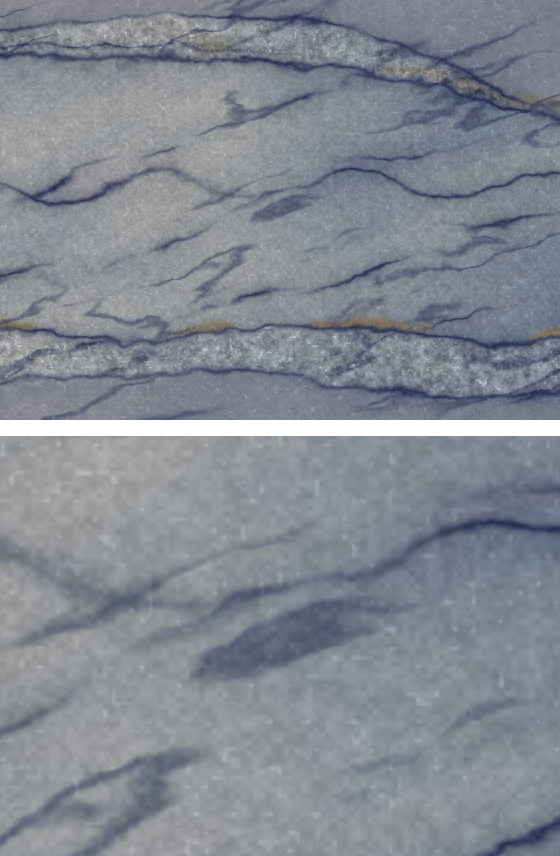
Top, the full canvas; bottom, a detail of the centre.
Give the GLSL for this texture, as a WebGL 1 fragment shader.

```glsl
precision highp float;
// Polished blue quartzite slab: grainy grey ground crossed by crinkled indigo veins.
uniform vec2 u_resolution;

#define PALE vec3(0.625, 0.63, 0.625)
#define BLUE_GREY vec3(0.425, 0.475, 0.55)
#define INDIGO vec3(0.17, 0.20, 0.33)
#define MAUVE vec3(0.50, 0.50, 0.55)
#define OCHRE vec3(0.55, 0.49, 0.37)
#define GRAIN_SCALE 210.0
#define GRAIN_DEPTH 0.15
#define CRINKLE 0.036
#define DIAGONALS 20
#define WISP_STRENGTH 0.5

float hash(vec2 p) {
  return fract(sin(dot(p, vec2(127.1, 311.7))) * 43758.5453);
}

float noise(vec2 p) {
  vec2 i = floor(p), f = fract(p);
  f = f * f * (3.0 - 2.0 * f);
  return mix(mix(hash(i), hash(i + vec2(1, 0)), f.x),
             mix(hash(i + vec2(0, 1)), hash(i + vec2(1, 1)), f.x), f.y);
}

float fbm(vec2 p) {
  float sum = 0.0, amp = 0.533;
  for (int i = 0; i < 4; i++) {
    sum += amp * noise(p);
    p = mat2(1.6, 1.2, -1.2, 1.6) * p + 7.3;
    amp *= 0.5;
  }
  return sum;
}

float bell(float d, float width) {
  return exp(-d * d / (width * width));
}

// Dark core with a wider soft stain, from the distance to the centre line
float vein(float d, float width) {
  return 0.62 * bell(d, width) + 0.34 * exp(-abs(d) / (width * 3.5));
}

// Lays one vein over those already drawn
float layer(float ink, float added) {
  return 1.0 - (1.0 - ink) * (1.0 - clamp(added, 0.0, 1.0));
}

// Short tapered veins that rise to the right
float diagonalVeins(vec2 p, float patchy) {
  float ink = 0.0;
  for (int i = 0; i < DIAGONALS; i++) {
    float id = float(i);
    vec2 centre = vec2(1.4 * fract(id * 0.618 + 0.31),
                       (id + hash(vec2(id, 2.0))) / float(DIAGONALS));
    vec2 q = p - centre;
    float slope = mix(0.16, 0.46, hash(vec2(id, 3.0)));
    float reach = mix(0.12, 0.32, hash(vec2(id, 4.0)));
    float taper = smoothstep(reach, reach * 0.2, abs(q.x));
    float width = mix(0.003, 0.0065, hash(vec2(id, 5.0)));
    ink = layer(ink, vein((q.y - slope * q.x) * 0.94, width) * taper * patchy);
  }
  return ink;
}

void main() {
  vec2 p = gl_FragCoord.xy / u_resolution.y;

  // Crinkled coordinates shared by all veins
  float bend = fbm(p * vec2(5.0, 8.0)) - 0.5;
  float crimp = fbm(p * vec2(20.0, 28.0) + 40.0) - 0.5;
  vec2 w = p + vec2(0.3 * crimp, 1.6 * bend + 0.75 * crimp) * CRINKLE;

  // Centre lines of the long veins
  float shelf = 0.86 - 0.058 * w.x * w.x * w.x;
  float crest = shelf + 0.115 * cos((w.x - 0.55) * 1.9);
  float middle = 0.555 + 0.03 * cos((w.x - 0.38) * 13.4);
  float seam = 0.212 + 0.02 * cos((w.x - 0.75) * 6.5);
  float foot = 0.083 + 0.032 * cos((w.x - 0.42) * 4.2);

  // Granular bands between pairs of long veins, and the smooth outer strips
  float band = smoothstep(shelf, shelf + 0.02, w.y) * smoothstep(crest, crest - 0.03, w.y)
             + smoothstep(foot, foot + 0.02, w.y) * smoothstep(seam, seam - 0.02, w.y);
  float outer = smoothstep(crest - 0.01, crest + 0.02, w.y)
              + smoothstep(foot, foot - 0.03, w.y);

  // Ground: pale on the left, bluer on the right, with slanted clouds
  vec2 slant = vec2(p.x * 2.2, (p.y - 0.3 * p.x) * 6.0);
  float cloud = fbm(slant + 3.0) - 0.5;
  float blueness = 0.16 + 0.5 * smoothstep(0.1, 1.2, p.x) + 1.1 * cloud
                 + 0.15 * smoothstep(0.7, 0.2, p.y);
  vec3 color = mix(PALE, BLUE_GREY, clamp(blueness, 0.0, 1.0));
  color = mix(color, MAUVE, 0.65 * outer);
  color = mix(color, PALE, 0.3 * band);

  // Ochre staining along the seam and inside the upper band
  float rust = bell(w.y - seam - 0.012, 0.012) + 0.6 * bell(w.y - shelf - 0.03, 0.016);
  color = mix(color, OCHRE, rust * smoothstep(0.42, 0.62, noise(p * vec2(6.0, 9.0) + 11.0)));

  // Veins, broken up along their length
  float patchy = smoothstep(0.28, 0.65, fbm(p * vec2(6.0, 9.0) + 21.0));
  float ink = vein(w.y - shelf, 0.0065) * (0.8 + 0.3 * patchy);
  ink = layer(ink, vein(w.y - shelf - 0.025, 0.004) * 0.7 * smoothstep(0.9, 0.2, p.x));
  ink = layer(ink, vein(w.y - crest, 0.006) * (0.4 + 0.6 * patchy));
  ink = layer(ink, vein(w.y - middle, 0.006) * (0.35 + 0.65 * patchy));
  ink = layer(ink, vein(w.y - seam, 0.0055) * (0.7 + 0.3 * patchy));
  ink = layer(ink, vein(w.y - foot, 0.0065) * (0.6 + 0.4 * patchy));
  ink = layer(ink, diagonalVeins(w, patchy) * (1.0 - 0.4 * outer));
  float ridge = abs(fbm(vec2(w.x * 3.0, (w.y - 0.3 * w.x) * 11.0) + 60.0) - 0.5);
  float wisp = smoothstep(0.06, 0.0, ridge) * smoothstep(0.45, 0.65, noise(slant * 1.5 + 33.0));
  ink = layer(ink, wisp * WISP_STRENGTH);
  color = mix(color, INDIGO, ink);

  // Crystalline grain and bright flecks, coarser in the bands
  float grain = 0.6 * noise(p * GRAIN_SCALE) + 0.4 * noise(p * GRAIN_SCALE * 0.5 + 9.0) - 0.5;
  float clump = fbm(p * 55.0) - 0.5;
  float fleck = smoothstep(0.76, 0.98, noise(p * GRAIN_SCALE * 0.65 + 70.0));
  color += GRAIN_DEPTH * grain * (0.75 + 0.7 * band - 0.3 * outer);
  color += clump * (0.06 + 0.22 * band);
  color += fleck * (0.07 + 0.09 * band) * (1.0 - 0.5 * ink);
  gl_FragColor = vec4(clamp(color, 0.0, 1.0), 1.0);
}
```
